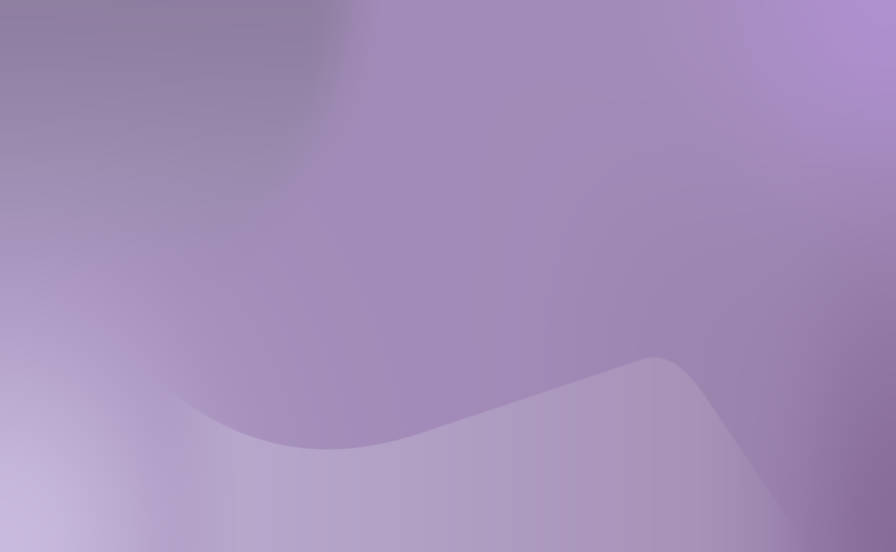
A WebGL 2 fragment shader for this background:

```glsl
#version 300 es
precision highp float;
// Soft mauve gradient with a pale wave, a shaded corner and a violet glow.
uniform vec2 u_resolution;
out vec4 fragColor;

// Gaussian falloff around a centre, with separate tightness per axis.
float glow(vec2 p, vec2 centre, vec2 tightness) {
    vec2 d = p - centre;
    return exp(-dot(d * d, tightness));
}

float smoothMin(float a, float b, float k) {
    float h = max(k - abs(a - b), 0.0) / k;
    return min(a, b) - h * h * k * 0.25;
}

// Height of the wave: a curved trough, a long rise and a steep fall.
float waveHeight(float x) {
    float d = max(0.47 - x, 0.0);
    float rise = 0.215 + 0.54 * (x - 0.469) + d * d * (2.2 + 2.5 * d);
    float fall = 0.203 - 2.4 * (x - 0.82);
    return smoothMin(rise, fall, 0.1);
}

void main() {
    vec2 uv = gl_FragCoord.xy / u_resolution;
    float aspect = u_resolution.x / u_resolution.y;
    vec2 p = vec2(uv.x * aspect, uv.y);

    // Mauve field, a little duller to the right of centre
    vec3 color = vec3(0.635, 0.545, 0.720);
    float dull = smoothstep(0.50, 0.85, uv.x) * (1.0 - smoothstep(0.35, 1.0, uv.y));
    color = mix(color, vec3(0.608, 0.520, 0.685), dull);

    // Grey-violet shade with a curved right edge
    float top = 1.0 - uv.y;
    float edge = 0.41 - 0.55 * top * top;
    float shade = 1.0 - smoothstep(edge - 0.07, edge + 0.025, uv.x);
    shade *= smoothstep(0.42, 0.75, uv.y);
    vec3 shadeColor = mix(vec3(0.605, 0.545, 0.685), vec3(0.555, 0.490, 0.625),
                          smoothstep(0.62, 1.03, uv.y));
    color = mix(color, shadeColor, shade);

    // Corner lights and the dark lower right
    color = mix(color, vec3(0.785, 0.730, 0.870), glow(p, vec2(0.0), vec2(8.0, 5.0)));
    color = mix(color, vec3(0.685, 0.565, 0.815), glow(p, vec2(aspect, 1.0), vec2(12.0, 10.0)));
    color = mix(color, vec3(0.530, 0.420, 0.600), glow(p, vec2(aspect, 0.0), vec2(35.0, 5.0)));

    // Pale wave, dissolving at both ends
    float inside = waveHeight(uv.x) - uv.y;
    float soft = fwidth(inside);
    float wave = smoothstep(-soft, soft, inside);
    wave *= smoothstep(0.16, 0.28, uv.x) * (1.0 - smoothstep(0.77, 0.92, uv.x));
    vec3 waveColor = mix(vec3(0.755, 0.700, 0.840), vec3(0.645, 0.560, 0.710),
                         clamp(uv.x / 0.85, 0.0, 1.0));
    color = mix(color, waveColor, wave);

    fragColor = vec4(color, 1.0);
}
```
